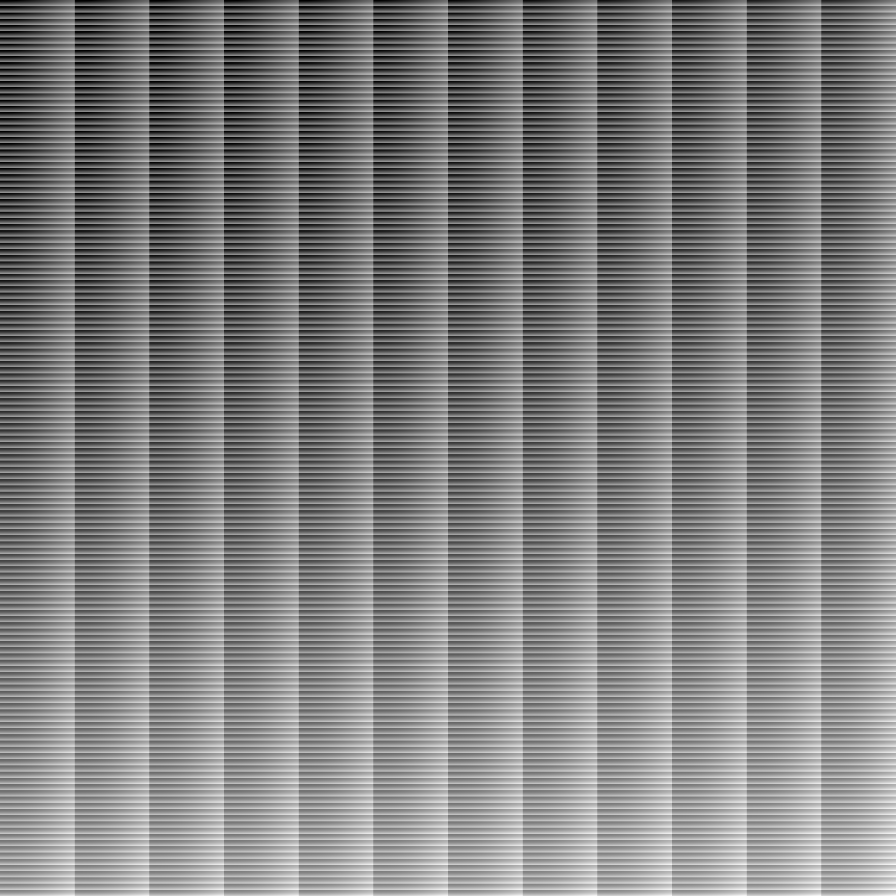
A Shadertoy shader for this pattern:

```glsl
// Integral of fract(t) squared
float squareRampIntegral(float t) {
    float f = fract(t);
    return (floor(t) + f * f * f) / 3.0;
}

// Repeating squared ramp, box filtered over the given width
float squareRamp(float t, float width) {
    return (squareRampIntegral(t + 0.5 * width) - squareRampIntegral(t - 0.5 * width)) / width;
}

void mainImage(out vec4 fragColor, in vec2 fragCoord) {
    vec2 uv = fragCoord / iResolution.xy;
    float down = 1.0 - uv.y;

    // Broad columns brighten rightward, fine rows brighten downward
    vec2 repeats = vec2(12.0, 144.0);
    vec2 filterWidth = 0.6 * repeats / iResolution.xy;
    float column = squareRamp(uv.x * repeats.x, filterWidth.x);
    float row = squareRamp(down * repeats.y, filterWidth.y);

    // Root of weighted squares: ramps fade where the base is already light
    float energy = 0.23 * column + 0.40 * row + 0.31 * down * down + 0.06 * uv.x * uv.x;
    float shade = 1.15 * sqrt(energy) - 0.14;

    fragColor = vec4(vec3(clamp(shade, 0.0, 1.0)), 1.0);
}
```
